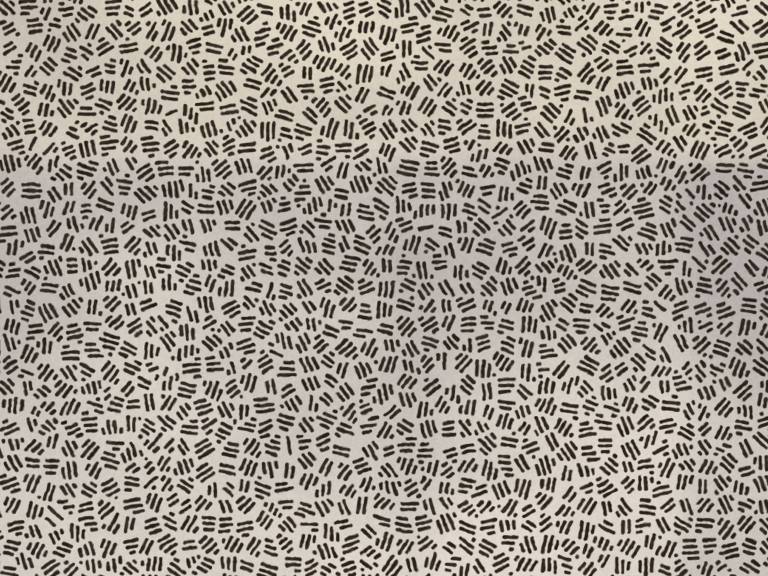
Give the GLSL for this pattern, as a Shadertoy shader.

```glsl
// Printed cloth covered with small groups of parallel ink dashes.
// Each jittered grid site owns a Voronoi cell; parallel lines are clipped to the
// inset cell, giving dashes and dots that never collide. Soft folds shade the cloth.

const float ROWS = 29.0;          // dash groups over the canvas height
const float JITTER = 0.76;        // site displacement, in cells
const float DASH_RADIUS = 0.086;  // half stroke width, in cells
const float DASH_SPACING = 0.30;  // distance between parallel dashes
const float DASH_REACH = 0.46;    // longest half length
const float CELL_INSET = 0.152;   // clearance from the cell border
const float TRIM = 0.12;          // random shortening of each end
const float EDGE_SOFTNESS = 0.055;
const float EDGE_WOBBLE = 0.045;
const float GRAIN = 0.035;
const vec3 PAPER_LIGHT = vec3(0.875, 0.845, 0.80);
const vec3 PAPER_SHADE = vec3(0.725, 0.705, 0.69);
const vec3 WARM_TINT = vec3(1.01, 1.0, 0.965);
const vec3 INK_DARK = vec3(0.135, 0.105, 0.075);
const vec3 INK_WORN = vec3(0.25, 0.22, 0.19);

// Integer hash: three values in 0..1 per cell and salt
vec3 hash3(ivec2 cell, int salt) {
    uvec3 v = uvec3(ivec3(cell, salt) + 4096);
    v = v * 1664525u + 1013904223u;
    v.x += v.y * v.z; v.y += v.z * v.x; v.z += v.x * v.y;
    v ^= v >> 16;
    v.x += v.y * v.z; v.y += v.z * v.x; v.z += v.x * v.y;
    return vec3(v >> 16) / 65535.0;
}

float valueNoise(vec2 p, int salt) {
    ivec2 i = ivec2(floor(p));
    vec2 f = fract(p);
    f = f * f * (3.0 - 2.0 * f);
    float low = mix(hash3(i, salt).x, hash3(i + ivec2(1, 0), salt).x, f.x);
    float high = mix(hash3(i + ivec2(0, 1), salt).x, hash3(i + ivec2(1, 1), salt).x, f.x);
    return mix(low, high, f.y);
}

vec2 sitePosition(ivec2 cell) {
    return vec2(cell) + 0.5 + JITTER * (hash3(cell, 1).xy - 0.5);
}

ivec2 nearestSite(vec2 p) {
    ivec2 base = ivec2(floor(p)), owner = base;
    float best = 1e3;
    for (int y = -1; y <= 1; y++)
    for (int x = -1; x <= 1; x++) {
        ivec2 cell = base + ivec2(x, y);
        float d = distance(p, sitePosition(cell));
        if (d < best) { best = d; owner = cell; }
    }
    return owner;
}

// Distance to the dashes of the group that owns p
float dashDistance(vec2 p) {
    ivec2 owner = nearestSite(p);
    vec2 site = sitePosition(owner);
    vec3 rnd = hash3(owner, 2);
    float angle = 3.14159 * rnd.x;
    vec2 along = vec2(cos(angle), sin(angle));
    vec2 across = vec2(-along.y, along.x);
    vec2 local = vec2(dot(p - site, along), dot(p - site, across));

    float result = 1e3;
    for (int k = -2; k <= 2; k++) {
        float offset = (float(k) + rnd.y - 0.5) * DASH_SPACING;
        vec2 ends = vec2(-DASH_REACH, DASH_REACH);
        // Clip the line by the bisector towards every neighbour
        for (int y = -2; y <= 2; y++)
        for (int x = -2; x <= 2; x++) {
            if (x == 0 && y == 0) continue;
            vec2 toward = sitePosition(owner + ivec2(x, y)) - site;
            float gap = length(toward);
            vec2 normal = toward / gap;
            float room = 0.5 * gap - CELL_INSET - offset * dot(across, normal);
            float slope = dot(along, normal);
            if (abs(slope) < 1e-4) slope = 1e-4;
            if (slope > 0.0) ends.y = min(ends.y, room / slope);
            else ends.x = max(ends.x, room / slope);
        }
        if (ends.y < ends.x) continue;
        vec2 trim = TRIM * hash3(owner, 10 + k).xy * min(1.0, ends.y - ends.x);
        ends += vec2(trim.x, -trim.y);
        vec2 closest = vec2(clamp(local.x, ends.x, ends.y), offset);
        result = min(result, distance(local, closest));
    }
    return result - DASH_RADIUS;
}

// Broad shadows of the folded cloth, q in 0..1
float foldShade(vec2 q) {
    float clouds = 0.65 * valueNoise(q * vec2(5.0, 4.0), 21) + 0.35 * valueNoise(q * 11.0, 22);
    float belowFold = 1.0 - smoothstep(0.69, 0.75, q.y);
    float shade = 0.28 + 0.9 * (clouds - 0.5);
    shade += 0.34 * belowFold * smoothstep(0.2, 0.6, q.y);
    shade += 0.42 * belowFold * smoothstep(0.86, 0.92, q.x);
    shade += 0.32 * (1.0 - smoothstep(0.0, 0.28, q.x));
    shade += 0.25 * belowFold * exp(-pow((q.x - 0.54) / 0.05, 2.0));
    shade -= 0.25 * (1.0 - smoothstep(0.0, 0.3, q.y));
    return clamp(shade, 0.0, 1.1);
}

void mainImage(out vec4 fragColor, in vec2 fragCoord) {
    vec2 q = fragCoord / iResolution.xy;
    vec2 p = fragCoord / iResolution.y * ROWS;

    // Cloth
    float shade = foldShade(q);
    vec3 color = mix(PAPER_LIGHT, PAPER_SHADE, shade);
    color *= mix(vec3(1.0), WARM_TINT, smoothstep(0.68, 0.78, q.y));
    color += GRAIN * (valueNoise(p * 9.0, 31) - 0.5);

    // Ink with slightly ragged edges
    vec2 bend = vec2(valueNoise(p * 2.5, 41), valueNoise(p * 2.5, 42)) - 0.5;
    float d = dashDistance(p + 0.07 * bend);
    d += EDGE_WOBBLE * (valueNoise(p * 7.0, 43) - 0.5);
    float soft = max(EDGE_SOFTNESS, 0.7 * ROWS / iResolution.y);
    vec3 ink = mix(INK_DARK, INK_WORN, 0.7 * valueNoise(p * 3.0, 44));
    color = mix(ink, color, smoothstep(-soft, soft, d));

    fragColor = vec4(color, 1.0);
}
```
